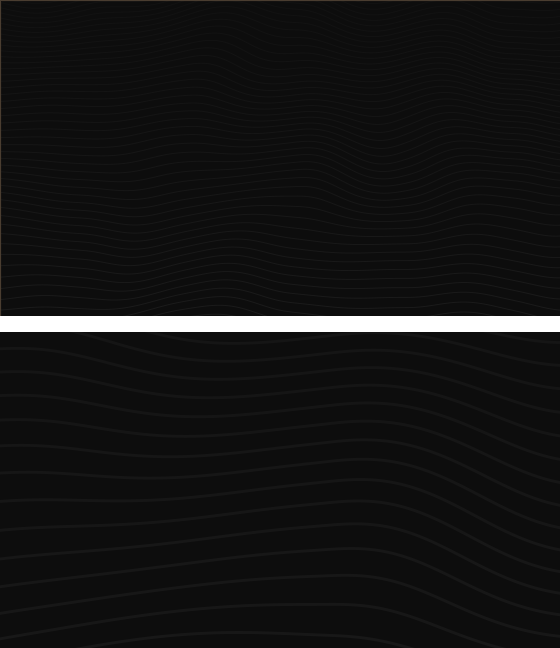
Top: the whole. Bottom: its middle third, enlarged.
A WebGL 1 fragment shader for this background:

```glsl
precision highp float;
// Faint contour lines flowing across a near-black field, with a thin tan
// edge at the left and top. Lines are level sets of height plus smooth noise,
// kept evenly thick by dividing by the gradient of the field.

uniform vec2 u_resolution;

#define BACKGROUND vec3(0.050, 0.050, 0.050)
#define EDGE_COLOR vec3(0.290, 0.240, 0.190)
#define EDGE_WIDTH 0.00347
#define LINE_WIDTH 0.0030
#define LINE_GAIN_BOTTOM 0.055
#define LINE_GAIN_TOP 0.018
#define SPACING_BOTTOM 0.030
#define SPACING_TOP 0.018
#define WAVE_HEIGHT 0.125
#define WAVE_FREQ vec2(2.9, 2.1)
#define SWELL_HEIGHT 0.090
#define SWELL_FREQ vec2(1.3, 1.0)

// Sine-free hash giving a gradient vector in -1..1
vec2 hashGradient(vec2 cell) {
  vec3 q = fract(cell.xyx * vec3(0.1031, 0.1030, 0.0973));
  q += dot(q, q.yzx + 33.33);
  return fract((q.xx + q.yz) * q.zy) * 2.0 - 1.0;
}

// Gradient noise with quintic blending
float gradientNoise(vec2 p) {
  vec2 cell = floor(p);
  vec2 f = p - cell;
  vec2 blend = f * f * f * (f * (f * 6.0 - 15.0) + 10.0);
  vec2 e = vec2(1.0, 0.0);
  float a = dot(hashGradient(cell), f);
  float b = dot(hashGradient(cell + e.xy), f - e.xy);
  float c = dot(hashGradient(cell + e.yx), f - e.yx);
  float d = dot(hashGradient(cell + e.xx), f - e.xx);
  return mix(mix(a, b, blend.x), mix(c, d, blend.x), blend.y);
}

// Line index at a point: warped height, with spacing shrinking upward
float linePhase(vec2 p) {
  float height = p.y
    + WAVE_HEIGHT * gradientNoise(p * WAVE_FREQ + vec2(17.3, 5.7))
    + SWELL_HEIGHT * gradientNoise(p * SWELL_FREQ + vec2(41.6, 23.2));
  float shrink = SPACING_BOTTOM - SPACING_TOP;
  float spacing = max(SPACING_BOTTOM - shrink * height, 0.5 * SPACING_TOP);
  return log(SPACING_BOTTOM / spacing) / shrink;
}

// Share of a pixel covered by a stripe at the given distance
float stripeCoverage(float dist, float width, float pixel) {
  float upper = min(dist + 0.5 * width, 0.5 * pixel);
  float lower = max(dist - 0.5 * width, -0.5 * pixel);
  return max(upper - lower, 0.0) / pixel;
}

void main() {
  float pixel = 1.0 / u_resolution.y;
  vec2 p = gl_FragCoord.xy * pixel;

  // Distance to the nearest line, in canvas heights
  vec2 stepSize = vec2(0.002, 0.0);
  float phase = linePhase(p);
  vec2 slope = vec2(linePhase(p + stepSize.xy) - phase,
                    linePhase(p + stepSize.yx) - phase) / stepSize.x;
  float dist = abs(fract(phase) - 0.5) / max(length(slope), 1.0);

  // Lines fade toward the top
  float gain = mix(LINE_GAIN_BOTTOM, LINE_GAIN_TOP, p.y);
  vec3 color = BACKGROUND + gain * stripeCoverage(dist, LINE_WIDTH, pixel);

  // Thin edge at the left and top
  float edgeDist = min(p.x, 1.0 - p.y);
  float edge = clamp((EDGE_WIDTH - edgeDist) / pixel + 0.5, 0.0, 1.0);
  gl_FragColor = vec4(mix(color, EDGE_COLOR, edge), 1.0);
}
```
